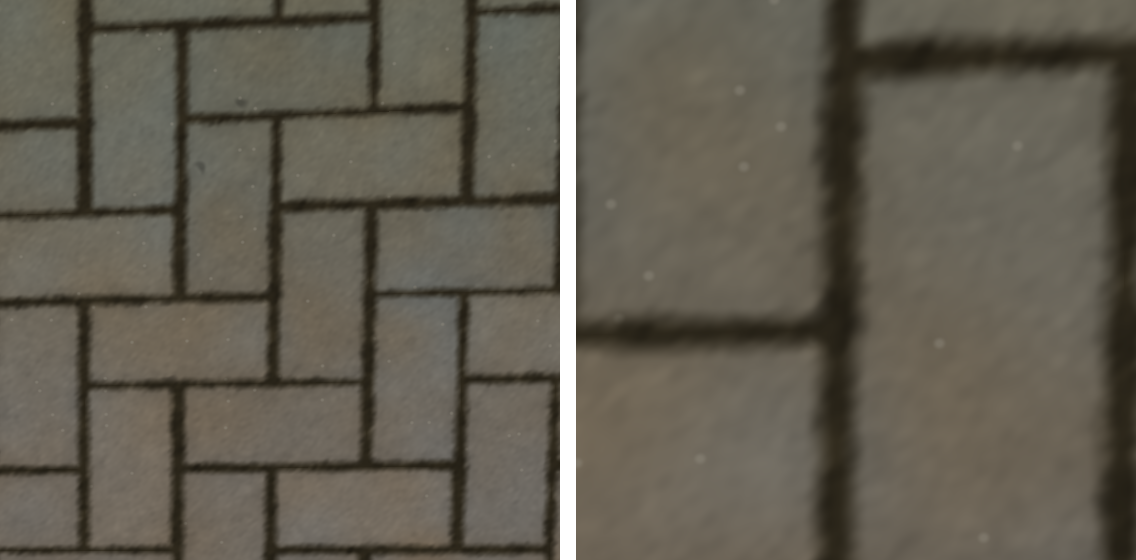
Left, the full canvas; right, a detail of the centre.
This texture is drawn by a Shadertoy shader. Its source:

```glsl
// Worn grey-brown paving bricks in a herringbone bond with dark, soft joints.

const float COLUMN_START = 0.151;         // canvas x of the first column line
const vec2  COLUMN_WIDTH = vec2(0.166, 0.173); // at the bottom and the top
const float ROW_START = 0.471;            // canvas y of the middle row line
const float ROW_DENSITY = 6.37;           // rows per canvas height
const float ROW_BEND = 0.527;             // rows grow towards the top
const float ROW_TILT = 0.047;             // rows climb to the right at the top
const float CORNER_RADIUS = 0.10;         // in brick widths
const float JOINT_SOFTNESS = 0.105;
const float BRICK_JITTER = 0.030;
const vec2  JOINT_EXTRA = vec2(0.014, 0.0); // upright joints are wider

const vec3 JOINT_COLOR = vec3(0.165, 0.145, 0.100);
const vec3 WARM_STONE  = vec3(0.443, 0.412, 0.370);
const vec3 GREEN_STONE = vec3(0.410, 0.405, 0.350);
const vec3 BLUE_TINT   = vec3(-0.014, 0.0, 0.016);
const vec3 SPECK_COLOR = vec3(0.56, 0.54, 0.49);

vec3 hash3(vec2 p) {
    vec3 q = fract(p.xyx * vec3(0.1031, 0.1030, 0.0973));
    q += dot(q, q.yxz + 33.33);
    return fract((q.xxy + q.yzz) * q.zyx);
}

// Cellular noise: soft blobs of random sign, about -0.5 to 0.5.
float blobNoise(vec2 p) {
    vec2 cell = floor(p);
    float sum = 0.0;
    for (int j = -1; j <= 1; j++)
    for (int i = -1; i <= 1; i++) {
        vec2 id = cell + vec2(i, j);
        vec3 h = hash3(id);
        vec2 d = p - id - h.xy;
        float falloff = max(1.0 - dot(d, d), 0.0);
        sum += (h.z - 0.5) * falloff * falloff;
    }
    return sum;
}

// Sparse round dots; only a share of the cells holds one.
float dots(vec2 p, float share, float radius) {
    vec3 h = hash3(floor(p) + 71.0);
    float d = length(fract(p) - mix(vec2(0.3), vec2(0.7), h.xy));
    return step(h.z, share) * (1.0 - smoothstep(0.2 * radius, radius, d));
}

// Layered sines for uneven joint edges.
float wobble(vec2 p) {
    return sin(p.x * 5.1 + 2.0 * sin(p.y * 3.3))
         + 0.6 * sin(p.y * 9.7 + 1.7 * sin(p.x * 7.9))
         + 0.4 * sin(p.x * 19.0 - p.y * 17.0);
}

// Canvas to brick grid, one unit per brick width, seen slightly at an angle.
vec2 gridFromCanvas(vec2 uv) {
    float y = uv.y * (1.0 - ROW_TILT * (uv.x - 0.5)) - ROW_START;
    float width = mix(COLUMN_WIDTH.x, COLUMN_WIDTH.y, uv.y);
    return vec2(1.0 + (uv.x - COLUMN_START) / width,
                -4.0 + ROW_DENSITY * y - ROW_BEND * y * y);
}

// Lower left corner (xy) and size (zw) of the herringbone brick at g.
vec4 brickAt(vec2 g) {
    vec2 cell = floor(g);
    float phase = mod(cell.x + cell.y + 1.0, 4.0);
    if (phase < 0.5) return vec4(cell - vec2(0, 1), 1, 2);
    if (phase < 1.5) return vec4(cell, 2, 1);
    if (phase < 2.5) return vec4(cell - vec2(1, 0), 2, 1);
    return vec4(cell, 1, 2);
}

// Depth inside a rounded box.
float boxDepth(vec2 p, vec2 halfSize) {
    vec2 q = abs(p) - halfSize + CORNER_RADIUS;
    return CORNER_RADIUS - length(max(q, 0.0)) - min(max(q.x, q.y), 0.0);
}

void mainImage(out vec4 fragColor, in vec2 fragCoord) {
    vec2 uv = fragCoord / iResolution.xy;
    vec2 g = gridFromCanvas(uv);
    vec4 brick = brickAt(g);
    vec3 rnd = hash3(brick.xy + 40.0);

    // Surface noise, stretched along a diagonal
    vec2 diag = vec2(g.x + g.y, 1.6 * (g.y - g.x));
    float broad = blobNoise(g * 1.7 + 20.0);
    float mottle = blobNoise(diag * 4.0 + 50.0);
    float grain = blobNoise(diag * 11.0 + 90.0);

    // Brick shape, slightly shifted, with worn edges
    vec2 jitter = (rnd.xy - 0.5) * BRICK_JITTER;
    vec2 center = brick.xy + 0.5 * brick.zw + jitter;
    float depth = boxDepth(g - center, 0.5 * brick.zw - JOINT_EXTRA);
    depth += 0.006 * wobble(g) + 0.016 * grain + 0.012 * mottle;
    float face = smoothstep(-0.008, JOINT_SOFTNESS, depth);

    // Stone colour
    vec3 stone = mix(WARM_STONE, GREEN_STONE, smoothstep(0.1, 1.0, uv.y));
    stone += BLUE_TINT * (2.0 * broad + rnd.x - 0.5);
    stone *= 1.0 + 0.05 * (rnd.z - 0.5) + 0.05 * broad + 0.06 * mottle + 0.07 * grain;
    stone *= mix(0.95, 1.0, smoothstep(0.06, 0.24, depth));

    // Pale grit and a few dark stains
    stone = mix(stone, SPECK_COLOR, 0.45 * dots(g * 7.0, 0.06, 0.20));
    stone *= 1.0 - 0.22 * dots(g * 2.5 + 0.3 * mottle, 0.03, 0.25);

    vec3 joint = JOINT_COLOR * (1.0 + 0.25 * mottle + 0.2 * grain);
    fragColor = vec4(mix(joint, stone, face), 1.0);
}
```
